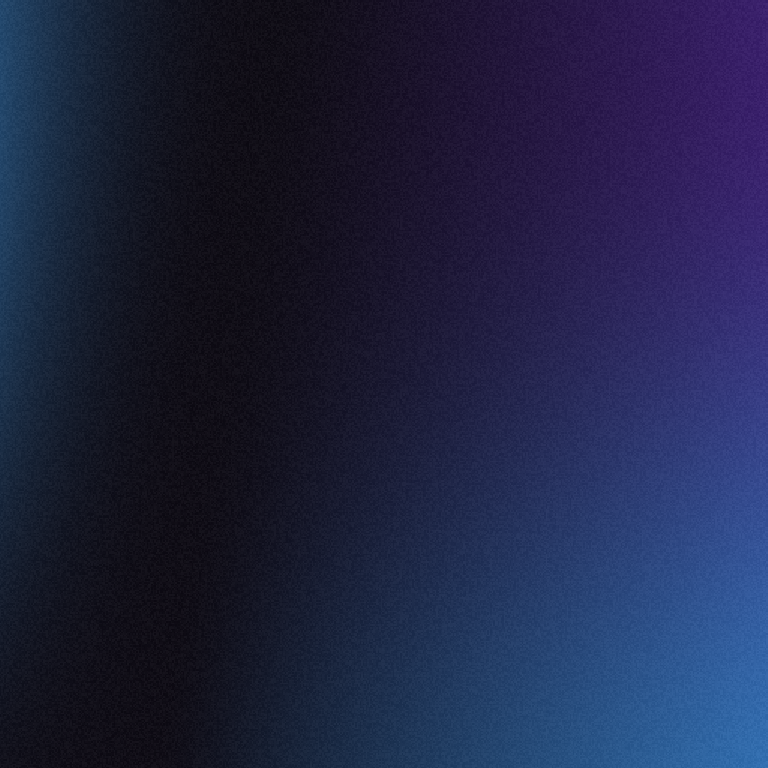
Write a Shadertoy shader that draws this background.

```glsl
// Dusky gradient: a slanted dark valley between a dim blue glow at the left
// and a broad glow at the right that turns from azure (low) to violet (high).
// Each glow is a falloff from the valley line; fine film grain lies on top.

#define NIGHT       vec3(0.064, 0.054, 0.088)
#define AZURE       vec3(0.195, 0.455, 0.710)
#define VIOLET      vec3(0.230, 0.128, 0.425)
#define STEEL       vec3(0.140, 0.285, 0.430)
#define VALLEY_LOW  0.20
#define VALLEY_HIGH 0.35
#define SOFTNESS    0.10
#define LEFT_POWER  2.2
#define GRAIN_CELLS 512.0
#define GRAIN_DEPTH 0.045

// Sine-free hash, 0 to 1
float hash(vec2 p) {
    vec3 q = fract(p.xyx * 0.1031);
    q += dot(q, q.yzx + 33.33);
    return fract((q.x + q.y) * q.z);
}

// Linear ramp with a rounded start, from 0 at t = 0 to 1 at t = 1
float softRamp(float t) {
    float s = SOFTNESS;
    t = max(t, 0.0);
    return (sqrt(t * t + s * s) - s) / (sqrt(1.0 + s * s) - s);
}

void mainImage(out vec4 fragColor, in vec2 fragCoord) {
    vec2 uv = fragCoord / iResolution.xy;

    // Dark valley line, leaning right toward the top
    float valley = mix(VALLEY_LOW, VALLEY_HIGH, uv.y);

    // Right glow: azure below, violet above, fuller near the floor
    vec3 rightColor = mix(AZURE, VIOLET, smoothstep(-0.15, 0.9, uv.y));
    float rightGlow = softRamp((uv.x - valley) / (1.0 - valley));
    rightGlow = pow(rightGlow, mix(0.82, 1.05, smoothstep(0.0, 0.6, uv.y)));

    // Left glow: fades toward the bottom corner
    float leftGlow = pow(max(1.0 - uv.x / valley, 0.0), LEFT_POWER);
    leftGlow *= smoothstep(-0.15, 0.95, uv.y);

    vec3 color = mix(NIGHT, rightColor, rightGlow);
    color = mix(color, STEEL, leftGlow);

    // Film grain
    color += (hash(floor(uv * GRAIN_CELLS)) - 0.5) * GRAIN_DEPTH;

    fragColor = vec4(clamp(color, 0.0, 1.0), 1.0);
}
```
